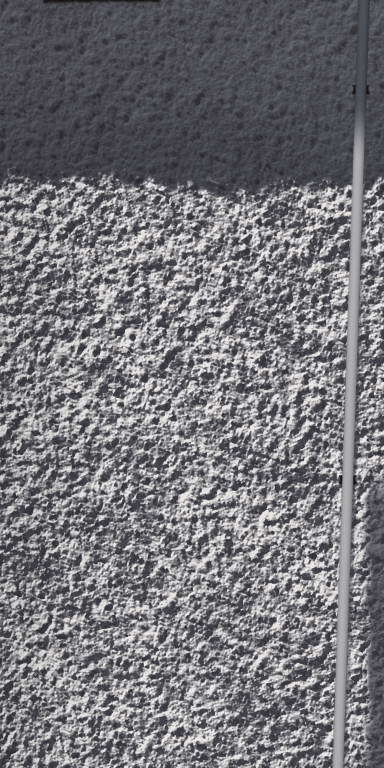
Reproduce this texture procedurally as a WebGL 2 fragment shader.

```glsl
#version 300 es
precision highp float;
// Rough white stucco in raking sun, shaded at the top, with a thin pipe on the right.
uniform vec2 u_resolution;
out vec4 fragColor;

float hash(vec2 p) {
  return fract(sin(dot(p, vec2(127.1, 311.7))) * 43758.5);
}

float noise(vec2 p) {
  vec2 i = floor(p), f = fract(p);
  f = f * f * (3.0 - 2.0 * f);
  return mix(mix(hash(i), hash(i + vec2(1, 0)), f.x),
             mix(hash(i + vec2(0, 1)), hash(i + vec2(1, 1)), f.x), f.y);
}

// Plaster height: clumps, pebbles and grit
float plaster(vec2 p) {
  mat2 turn = mat2(0.8, 0.6, -0.6, 0.8);
  float height = 0.0, amount = 0.48, scale = 56.0;
  p = turn * p;
  for (int i = 0; i < 3; i++) {
    height += amount * noise(p * scale + float(i) * 17.3);
    p = turn * p;
    scale *= 1.9;
    amount *= 0.66;
  }
  return height;
}

float box(vec2 p, vec2 halfSize) {
  vec2 d = abs(p) - halfSize;
  return max(d.x, d.y);
}

void main() {
  vec2 p = gl_FragCoord.xy / u_resolution.x;
  p.y *= 2.0 * u_resolution.x / u_resolution.y;
  float soft = 1.0 / u_resolution.x;

  // Short march toward the sun for cast shadows between the lumps
  vec2 sunDir = normalize(vec2(-0.6, 0.8));
  float height = plaster(p), blocker = -1.0;
  for (int i = 1; i <= 4; i++) {
    float t = float(i);
    blocker = max(blocker, plaster(p + sunDir * 0.004 * t) - 0.05 * t);
  }
  float relief = height - blocker;
  float bump = height - 0.5;
  float patches = noise(p * 11.0) + 0.6 * noise(p * 24.0 + 5.0) - 0.8;
  float slope = relief + 0.3 * bump + 0.09 * patches;
  float lit = smoothstep(-0.13, 0.25, slope);

  // Sunlit wall: hollows keep some bounced light, duller toward the left
  float grit = noise(p * 120.0 + 9.0);
  vec3 hollow = vec3(0.22, 0.22, 0.245) + 0.10 * (grit - 0.3);
  vec3 sunny = mix(hollow, vec3(0.90, 0.89, 0.885), lit);
  sunny *= 0.93 + 0.08 * smoothstep(0.0, 0.35, p.x);

  // Shaded wall, embossed and darker near the sun line
  float fade = smoothstep(1.5, 1.9, p.y);
  vec3 shaded = mix(vec3(0.24, 0.24, 0.265), vec3(0.285, 0.285, 0.31), fade);
  shaded *= 0.97 + 0.10 * p.x + 1.3 * clamp(relief, -0.25, 0.25) + 0.08 * patches;

  // Ragged lower edge of the overhang shadow
  float sunLine = 1.52 - 0.025 * smoothstep(0.3, 0.52, p.x)
                + 0.015 * smoothstep(0.65, 0.85, p.x);
  float shade = smoothstep(-0.022, 0.022, p.y - sunLine - 0.09 * bump);

  // Pipe shadow: a thin contact line and a wider strip low on the right
  float axis = mix(0.880, 0.948, p.y * 0.5);
  float side = p.x - axis;
  float contact = smoothstep(0.010, 0.014, side) * (1.0 - smoothstep(0.015, 0.026, side));
  float strip = smoothstep(0.95, 0.975, p.x + 0.05 * bump)
              * (1.0 - smoothstep(0.68, 0.80, p.y));
  shade = max(shade, max(0.6 * contact, 0.85 * strip));
  vec3 colour = mix(sunny, shaded, shade);

  // Dark lip along the top
  float lip = box(p - vec2(0.265, 2.0), vec2(0.15, 0.004)) - 0.012 * bump;
  colour = mix(colour, vec3(0.10, 0.085, 0.075), 1.0 - smoothstep(-0.004, 0.006, lip));

  // Two pairs of clips
  for (int i = 0; i < 2; i++) {
    float y = mix(0.75, 1.766, float(i));
    vec2 q = vec2(abs(p.x - mix(0.880, 0.948, y * 0.5)), p.y - y);
    float clip = box(q - vec2(0.017, 0.0), vec2(0.005, 0.012));
    colour = mix(colour, vec3(0.09, 0.085, 0.09), 1.0 - smoothstep(-soft, soft, clip));
    float glint = box(q - vec2(0.022, 0.003), vec2(0.002, 0.005));
    colour = mix(colour, vec3(0.48, 0.44, 0.42), 0.7 - 0.7 * smoothstep(-soft, soft, glint));
  }

  // Round pipe, leaving the shade higher up than the wall does
  float across = side / 0.0145;
  float curve = sqrt(max(0.0, 1.0 - across * across));
  float pipeSun = 1.0 - smoothstep(1.58, 1.74, p.y);
  vec3 pipe = mix(vec3(0.30, 0.31, 0.34), vec3(0.67, 0.67, 0.68), pipeSun);
  pipe *= 0.58 + 0.44 * curve - 0.08 * across;
  colour = mix(colour, pipe, 1.0 - smoothstep(-soft, soft, abs(side) - 0.0145));

  fragColor = vec4(colour, 1.0);
}
```
